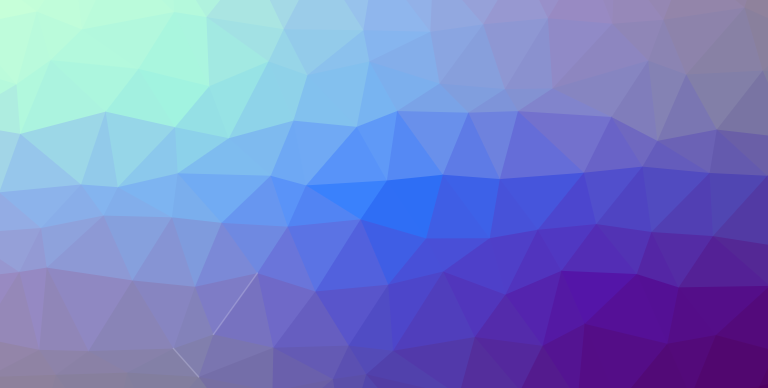
Give the GLSL for this background, as a Shadertoy shader.

```glsl
// Low-poly mesh of flat triangles fading from mint through blue to dark purple.

const mat3 RGB_TO_XYZ = mat3(0.4125, 0.2127, 0.0193,
                             0.3576, 0.7152, 0.1192,
                             0.1804, 0.0722, 0.9503);

vec2 hash22(vec2 p) {
    vec3 q = fract(p.xyx * vec3(0.1031, 0.1030, 0.0973));
    q += dot(q, q.yzx + 33.33);
    return fract((q.xx + q.yz) * q.zy);
}

// Cube-root XYZ: mixing here equals mixing in Lab
vec3 toPerceptual(vec3 rgb) {
    return pow(RGB_TO_XYZ * pow(rgb, vec3(2.2)), vec3(1.0 / 3.0));
}

vec3 toRgb(vec3 perceptual) {
    vec3 light = inverse(RGB_TO_XYZ) * (perceptual * perceptual * perceptual);
    return pow(clamp(light, 0.0, 1.0), vec3(1.0 / 2.2));
}

// Five-stop ramp, returned in perceptual space
vec3 ramp(float t) {
    vec3 stops[5] = vec3[5](vec3(0.78, 1.0, 0.85), vec3(0.62, 0.95, 0.88),
                            vec3(0.10, 0.47, 1.0), vec3(0.33, 0.08, 0.67),
                            vec3(0.31, 0.0, 0.38));
    float s = clamp(t, 0.0, 1.0) * 4.0;
    int i = min(int(s), 3);
    return mix(toPerceptual(stops[i]), toPerceptual(stops[i + 1]), s - float(i));
}

// Average of a left-to-right and a top-to-bottom ramp
vec3 gradient(vec2 uv) {
    return toRgb(0.5 * (ramp(uv.x) + ramp(1.0 - uv.y)));
}

// Jittered grid vertex; odd rows are shifted by half a cell
vec2 meshVertex(vec2 id) {
    vec2 jitter = (hash22(id + 57.0) - 0.5) * vec2(0.62, 0.6);
    return (id + jitter + vec2(0.5 * mod(id.y, 2.0), 0.0)) * vec2(0.163, 0.135);
}

// Signed distance to the line a-b, positive on its left
float leftOf(vec2 p, vec2 a, vec2 b) {
    vec2 e = b - a, q = p - a;
    return (e.x * q.y - e.y * q.x) / length(e);
}

float segmentDistance(vec2 p, vec2 a, vec2 b) {
    vec2 e = b - a;
    return length(p - a - e * clamp(dot(p - a, e) / dot(e, e), 0.0, 1.0));
}

// Adds the flat colour of one triangle, weighted by its pixel coverage
void addTriangle(inout vec4 sum, vec2 p, vec2 a, vec2 b, vec2 c) {
    float inside = min(leftOf(p, a, b), min(leftOf(p, b, c), leftOf(p, c, a)));
    float coverage = clamp(inside * iResolution.y + 0.5, 0.0, 1.0);
    if (coverage > 0.0) {
        vec2 middle = (a + b + c) / 3.0;
        middle.x *= iResolution.y / iResolution.x;
        sum += coverage * vec4(gradient(middle), 1.0);
    }
}

void mainImage(out vec4 fragColor, in vec2 fragCoord) {
    vec2 p = fragCoord / iResolution.y;
    float pixel = 1.0 / iResolution.y;
    vec2 cell = floor(p / vec2(0.163, 0.135));
    vec4 sum = vec4(0.0);
    float seam = 0.0;

    for (int j = -1; j <= 1; j++)
    for (int i = -1; i <= 1; i++) {
        vec2 id = cell + vec2(i, j);
        vec2 a = meshVertex(id), b = meshVertex(id + vec2(1, 0));
        vec2 c = meshVertex(id + vec2(1, 1)), d = meshVertex(id + vec2(0, 1));

        // Split each quad along its shorter diagonal
        bool splitAC = distance(a, c) < distance(b, d);
        if (splitAC) {
            addTriangle(sum, p, a, b, c);
            addTriangle(sum, p, a, c, d);
        } else {
            addTriangle(sum, p, a, b, d);
            addTriangle(sum, p, b, c, d);
        }

        // A few diagonals show a pale hairline seam
        if (hash22(id + 211.0).x < 0.06) {
            float dist = splitAC ? segmentDistance(p, a, c) : segmentDistance(p, b, d);
            seam = max(seam, 1.0 - smoothstep(0.0, 0.001 + pixel, dist));
        }
    }

    vec3 color = sum.a > 0.01 ? sum.rgb / sum.a : gradient(fragCoord / iResolution.xy);
    fragColor = vec4(mix(color, vec3(0.85, 0.85, 0.95), 0.3 * seam), 1.0);
}
```
